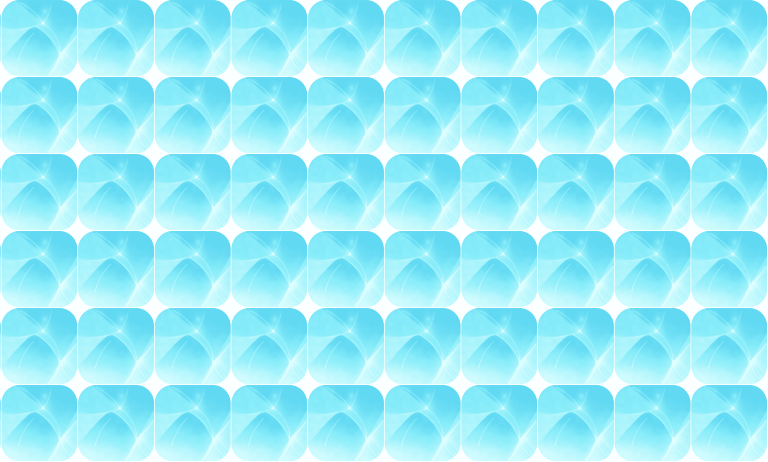
Reproduce this pattern procedurally as a WebGL 2 fragment shader.

```glsl
#version 300 es
precision highp float;

uniform vec2 u_resolution;
out vec4 outColor;

float hash(vec2 p) {
    return fract(sin(dot(p, vec2(127.1, 311.7))) * 43758.5453);
}

float noise(vec2 p) {
    vec2 i = floor(p), f = fract(p);
    f = f * f * (3.0 - 2.0 * f);
    return mix(mix(hash(i), hash(i + vec2(1, 0)), f.x),
               mix(hash(i + vec2(0, 1)), hash(i + vec2(1, 1)), f.x), f.y);
}

float roundedBox(vec2 p, vec2 halfSize, float radius) {
    vec2 d = abs(p) - halfSize + radius;
    return length(max(d, 0.0)) + min(max(d.x, d.y), 0.0) - radius;
}

// Bowed bright thread from a to b
float vein(vec2 q, vec2 a, vec2 b, float bow, float width) {
    vec2 ab = b - a;
    float len = length(ab);
    vec2 dir = ab / len;
    float t = clamp(dot(q - a, dir) / len, 0.0, 1.0);
    vec2 onCurve = a + ab * t + vec2(-dir.y, dir.x) * bow * 4.0 * t * (1.0 - t);
    float d = length(q - onCurve) / width;
    return exp(-d * d);
}

// Sheet of light, crisp along the line a-b and fading away from it
float facet(vec2 q, vec2 a, vec2 b, float fade) {
    vec2 dir = normalize(b - a);
    float d = dot(q - a, vec2(-dir.y, dir.x));
    return smoothstep(-0.012, 0.012, d) * exp(-max(d, 0.0) / fade);
}

float glow(vec2 q, vec2 center, float size) {
    return exp(-length(q - center) / size);
}

// Lightness inside one tile, q runs right and down from 0 to 1
float glassTone(vec2 q) {
    vec2 hub = vec2(0.55, 0.30), knot = vec2(0.77, 0.71);

    // Background: deep at the upper right, paler at the left and bottom
    float tone = 0.22 + 0.42 * q.y - 0.22 * q.x * (1.0 - q.y);
    vec2 pool = (q - vec2(0.80, 0.22)) / vec2(0.22, 0.24);
    tone -= 0.08 * exp(-dot(pool, pool));

    // Upper sheets
    float arch = 0.33 + 0.05 * sin(q.x * 6.0 + 0.6);
    float leftSide = 1.0 - smoothstep(0.30, 0.55, q.x);
    tone += 0.17 * leftSide * smoothstep(-0.012, 0.012, q.y - arch) * exp(-max(q.y - arch, 0.0) / 0.3);
    float upper = 1.0 - smoothstep(0.20, 0.38, q.y);
    tone += 0.12 * upper * facet(q, vec2(0.20, 0.02), hub, 0.14);
    vec2 bell = (q - vec2(0.45, 0.12)) / vec2(0.10, 0.12);
    tone -= 0.08 * exp(-dot(bell, bell));

    // Central mound, crisp on the left and melting away on the right
    float dx = q.x - 0.44;
    float ridge = 0.35 + 1.20 * (sqrt(dx * dx + 0.010) - 0.10);
    float mound = smoothstep(-0.010, 0.014, q.y - ridge);
    float body = 0.11 + 0.62 * smoothstep(0.36, 1.10, q.y + 0.25 * (0.44 - q.x));
    tone = mix(tone, body, mound * (1.0 - 0.6 * smoothstep(0.55, 0.78, q.x)));

    // Streak of pale sheets across the lower right
    float rightSide = smoothstep(0.52, 0.80, q.x);
    tone += 0.17 * rightSide * facet(q, vec2(0.60, 1.0), vec2(0.60, 1.0) * 0.0 + knot, 0.16);
    tone += 0.10 * rightSide * facet(q, knot, vec2(0.99, 0.46), 0.14);
    tone -= 0.10 * rightSide * facet(q, knot, vec2(0.95, 0.97), 0.10);
    tone = 0.33 + 1.25 * (tone - 0.34);

    // Threads
    tone += 0.16 * vein(q, hub, vec2(0.24, 0.03), 0.03, 0.011);
    tone += 0.14 * vein(q, hub, vec2(0.66, 0.03), 0.02, 0.010);
    tone += 0.10 * vein(q, vec2(0.02, 0.35), hub, 0.05, 0.012);
    tone += 0.22 * vein(q, vec2(0.47, 0.35), knot, -0.04, 0.010);
    tone += 0.16 * vein(q, hub, knot, -0.06, 0.010);
    tone += 0.16 * vein(q, knot, vec2(0.98, 0.46), 0.01, 0.012);
    tone += 0.18 * vein(q, knot, vec2(0.63, 0.97), -0.02, 0.012);
    tone += 0.14 * vein(q, knot, vec2(0.93, 0.95), 0.02, 0.010);
    tone += 0.20 * vein(q, vec2(0.43, 0.43), vec2(0.23, 0.78), 0.03, 0.008);

    // Light gathered where threads meet, and soft cloudiness
    tone += 0.40 * glow(q, hub, 0.055) + 0.36 * glow(q, knot, 0.055);
    tone += 0.24 * glow(q, vec2(0.57, 0.14), 0.04);
    return tone + 0.06 * (noise(q * 7.0) - 0.5) + 0.06 * (noise(q * 19.0) - 0.5);
}

void main() {
    // Ten columns and six rows, counted from the upper left
    vec2 uv = gl_FragCoord.xy / u_resolution;
    vec2 q = fract(vec2(uv.x, 1.0 - uv.y) * vec2(10.02, 6.0) - vec2(0.014, 0.0));
    float pixel = 6.0 / u_resolution.y;

    // Aqua ramp
    float tone = clamp(glassTone(q), 0.0, 1.0);
    vec3 color = mix(vec3(0.38, 0.85, 0.95), vec3(0.54, 0.93, 0.98), smoothstep(0.0, 0.38, tone));
    color = mix(color, vec3(0.88, 1.0, 1.0), smoothstep(0.26, 1.0, tone));

    // Rounded tile on white
    float edge = roundedBox(q - vec2(0.5, 0.495), vec2(0.495), 0.235);
    float cover = 1.0 - smoothstep(-0.6 * pixel, 0.6 * pixel, edge);
    outColor = vec4(mix(vec3(0.99, 1.0, 1.0), color, cover), 1.0);
}
```
